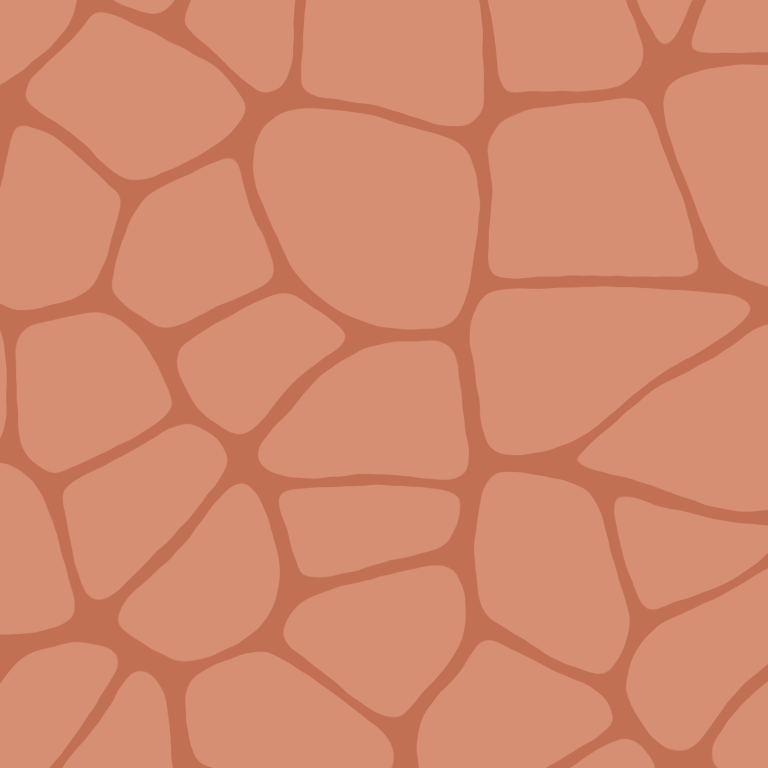
Write a three.js fragment shader that draws this pattern.

```glsl
// Flagstone paving: flat clay stones with rounded corners, split by darker joints.
// A jittered Voronoi diagram is bent by gradient noise; a soft minimum over the
// distances to all cell borders rounds the stones and swells the joint crossings.

varying vec2 vUv;

const vec3 STONE_COLOR = vec3(0.84, 0.56, 0.45);
const vec3 JOINT_COLOR = vec3(0.76, 0.44, 0.33);

const float CELLS = 4.8;            // stones across the canvas
const float JITTER = 0.95;          // scatter of the stone centres
const vec2 SEED = vec2(17.0, 43.0); // picks the layout

// Lengths below are in canvas units.
const float JOINT_HALF = 0.0078;    // mean half width of a joint
const float JOINT_VARY = 0.0045;    // change of that half width
const float ROUNDING = 0.012;       // softness of the stone corners
const float BEND = 0.022;           // slow curving of the joints
const float CHIP = 0.0016;          // small unevenness of the rims
const float EDGE_SOFT = 0.001;      // half width of the smoothed edge

const float BEND_FREQ = 6.0;
const float VARY_FREQ = 9.0;
const float CHIP_FREQ = 38.0;

vec2 hash2(vec2 p) {
  vec3 q = fract(p.xyx * vec3(0.1031, 0.1030, 0.0973));
  q += dot(q, q.yzx + 33.33);
  return fract((q.xx + q.yz) * q.zy);
}

vec2 gradientAt(vec2 corner) {
  float angle = 6.2832 * hash2(corner).x;
  return vec2(cos(angle), sin(angle));
}

// Gradient noise, roughly -0.7 to 0.7
float gradientNoise(vec2 p) {
  vec2 i = floor(p);
  vec2 f = p - i;
  vec2 u = f * f * f * (f * (f * 6.0 - 15.0) + 10.0);
  vec2 e = vec2(1.0, 0.0);
  float a = dot(gradientAt(i), f);
  float b = dot(gradientAt(i + e.xy), f - e.xy);
  float c = dot(gradientAt(i + e.yx), f - e.yx);
  float d = dot(gradientAt(i + e.xx), f - e.xx);
  return mix(mix(a, b, u.x), mix(c, d, u.x), u.y);
}

vec2 stoneCentre(vec2 cell) {
  return cell + 0.5 + JITTER * (hash2(cell + SEED) - 0.5);
}

// Rounded distance from a point to the border of its cell, in canvas units
float stoneDistance(vec2 p) {
  vec2 home = floor(p);
  vec2 nearestCell = home;
  vec2 nearest = vec2(0.0);
  float best = 100.0;

  // Find the stone that owns this point
  for (int y = -2; y <= 2; y++) {
    for (int x = -2; x <= 2; x++) {
      vec2 cell = home + vec2(float(x), float(y));
      vec2 offset = stoneCentre(cell) - p;
      float d = dot(offset, offset);
      if (d < best) {
        best = d;
        nearest = offset;
        nearestCell = cell;
      }
    }
  }

  // Blend the distances to the borders with its neighbours
  float sum = 0.0;
  for (int y = -2; y <= 2; y++) {
    for (int x = -2; x <= 2; x++) {
      if (x == 0 && y == 0) continue;
      vec2 offset = stoneCentre(nearestCell + vec2(float(x), float(y))) - p;
      vec2 across = normalize(offset - nearest);
      float border = dot(0.5 * (offset + nearest), across) / CELLS;
      sum += exp(-border / ROUNDING);
    }
  }
  return -ROUNDING * log(max(sum, 1e-9));
}

void main() {
  // Bend the plane so that the joints curve
  vec2 bendPos = vUv * BEND_FREQ + SEED;
  vec2 bend = vec2(gradientNoise(bendPos), gradientNoise(bendPos + 31.7));
  vec2 pos = vUv + BEND * bend;

  // Uneven joint width and slightly chipped rims
  float halfWidth = JOINT_HALF
    + JOINT_VARY * gradientNoise(vUv * VARY_FREQ + 71.3)
    + CHIP * gradientNoise(vUv * CHIP_FREQ + 12.9);

  float rim = stoneDistance(pos * CELLS) - halfWidth;
  float stone = smoothstep(-EDGE_SOFT, EDGE_SOFT, rim);
  gl_FragColor = vec4(mix(JOINT_COLOR, STONE_COLOR, stone), 1.0);
}
```
